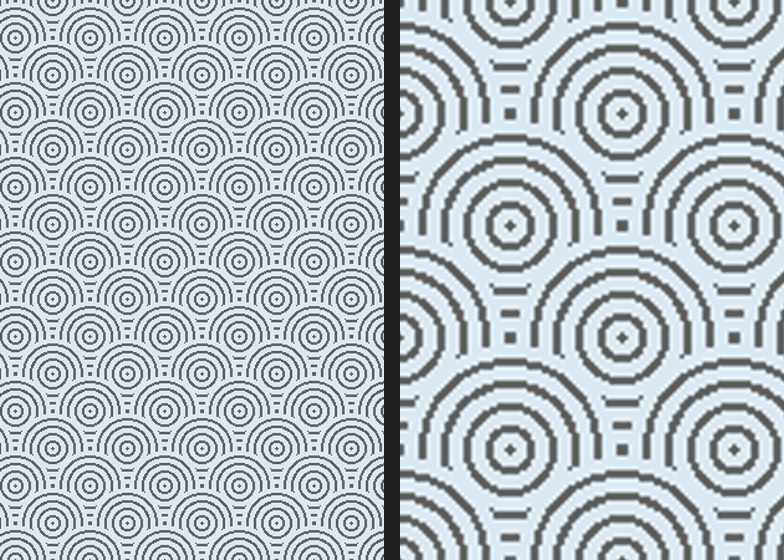
Left, the full canvas; right, a detail of the centre.
Reproduce this pattern procedurally as a WebGL 2 fragment shader.

```glsl
#version 300 es
precision highp float;
// Overlapping scales of concentric rings, lower rows in front of upper ones.
// The motif is laid out on a coarse grid, 60 cells per repeat, for its stepped
// edges; a sharp bicubic filter then smooths the cells and adds a pale halo.
uniform vec2 u_resolution;
out vec4 fragColor;

// Offset of a cell from the nearest disc centre in a row; odd rows shift by half
vec2 fromCentre(vec2 cell, float row) {
    float x = cell.x + 30.0 * mod(row, 2.0);
    return vec2(mod(x + 30.0, 60.0) - 30.0, cell.y - 30.0 * row);
}

// 1 where a cell is inked, 0 where it is background
float ink(vec2 cell) {
    // Front row first, then the one behind it
    float front = floor(cell.y / 30.0);
    for (int i = 0; i < 2; i++) {
        float r = length(fromCentre(cell, front + float(i)));
        if (r < 28.3) {
            bool dot = r < 1.1;
            bool ring = r > 3.0 && abs(mod(r + 3.5, 6.0) - 3.0) < 1.0;
            return dot || ring ? 1.0 : 0.0;
        }
    }
    // Small square in the gap between four discs
    float row = floor(cell.y / 30.0 + 0.5);
    vec2 gap = abs(fromCentre(cell, row + 1.0) + vec2(0.0, 30.0));
    return max(gap.x, gap.y) < 1.5 ? 1.0 : 0.0;
}

// Bicubic kernel, sharp enough to overshoot beside an edge
float cubic(float t) {
    const float sharp = -0.75;
    t = abs(t);
    if (t < 1.0) return ((sharp + 2.0) * t - (sharp + 3.0)) * t * t + 1.0;
    if (t < 2.0) return sharp * (((t - 5.0) * t + 8.0) * t - 4.0);
    return 0.0;
}

void main() {
    // 450 cells fill the height: seven and a half repeats
    vec2 p = gl_FragCoord.xy / u_resolution.y * 450.0 - vec2(12.4, 419.5);
    vec2 base = floor(p);

    // Filter the surrounding 4 by 4 cells
    float cover = 0.0;
    for (int y = -1; y <= 2; y++) {
        for (int x = -1; x <= 2; x++) {
            vec2 cell = base + vec2(x, y);
            vec2 d = p - cell;
            cover += ink(cell) * cubic(d.x) * cubic(d.y);
        }
    }

    // Negative cover brightens the background into the halo
    vec3 paleBlue = vec3(0.86, 0.91, 0.95);
    vec3 charcoal = vec3(0.35, 0.35, 0.34);
    vec3 color = mix(paleBlue, charcoal, clamp(cover, -0.12, 1.0));
    fragColor = vec4(min(color, 1.0), 1.0);
}
```
